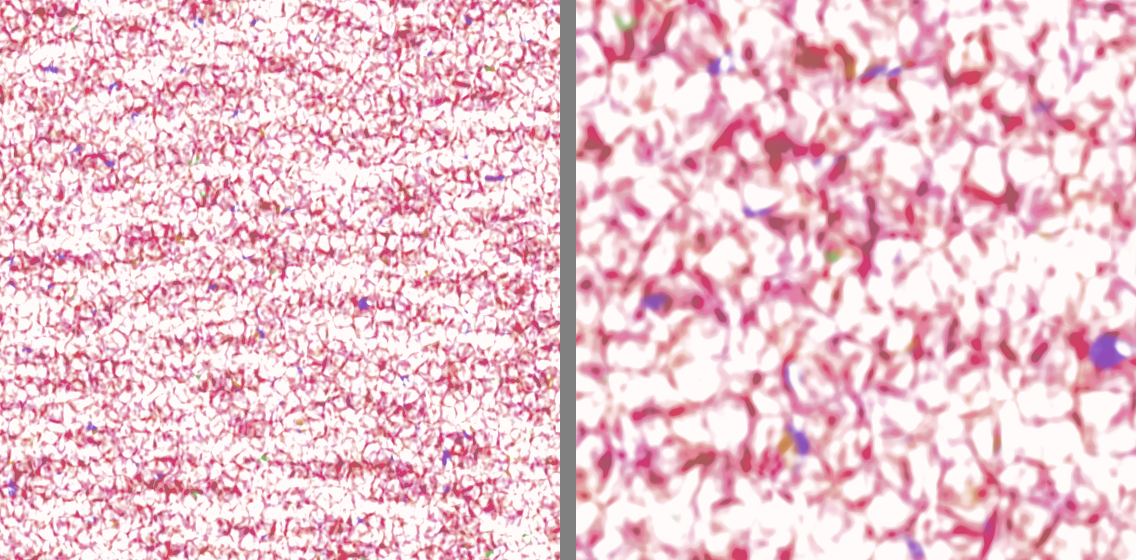
Left: the whole. Right: its middle third, enlarged.
This texture is drawn by a WebGL 1 fragment shader. Its source:

```glsl
precision highp float;
uniform vec2 u_resolution;

const vec3 WHITE = vec3(1.0, 0.985, 0.985);
const vec3 BLUSH = vec3(0.96, 0.83, 0.86);
const vec3 PINK = vec3(0.88, 0.66, 0.71);
const vec3 ROSE = vec3(0.89, 0.51, 0.64);
const vec3 MAROON = vec3(0.67, 0.33, 0.39);
const vec3 CRIMSON = vec3(0.82, 0.24, 0.41);
const vec3 OCHRE = vec3(0.80, 0.56, 0.28);
const vec3 GREEN = vec3(0.45, 0.74, 0.36);
const vec3 VIOLET = vec3(0.50, 0.32, 0.80);

vec2 hash2(vec2 cell) {
  vec3 h = fract(cell.xyx * vec3(0.1031, 0.1030, 0.0973));
  h += dot(h, h.yzx + 33.33);
  return fract((h.xx + h.yz) * h.zy);
}

float gradientDot(vec2 cell, vec2 offset) {
  float angle = 6.28318 * hash2(cell).x;
  return dot(vec2(cos(angle), sin(angle)), offset);
}

// Signed gradient noise, roughly -0.7 to 0.7
float noise(vec2 p) {
  vec2 i = floor(p), f = fract(p), e = vec2(1.0, 0.0);
  vec2 w = f * f * f * (f * (f * 6.0 - 15.0) + 10.0);
  float low = mix(gradientDot(i, f), gradientDot(i + e, f - e), w.x);
  float high = mix(gradientDot(i + e.yx, f - e.yx),
                   gradientDot(i + 1.0, f - 1.0), w.x);
  return mix(low, high, w.y);
}

// Gap between the two nearest cell points: zero on the borders
float cellGap(vec2 p) {
  vec2 i = floor(p), f = fract(p);
  float nearest = 8.0, second = 8.0;
  for (int y = -1; y <= 1; y++) {
    for (int x = -1; x <= 1; x++) {
      vec2 cell = vec2(float(x), float(y));
      float d = length(cell + hash2(i + cell + 71.0) - f);
      second = min(second, max(nearest, d));
      nearest = min(nearest, d);
    }
  }
  return second - nearest;
}

// Ink density: short strokes, lobe outlines and uneven rows
float inkDensity(vec2 p) {
  vec2 warp = vec2(noise(p * 34.0 + 11.0), noise(p * 34.0 + 57.0));
  vec2 q = p + 0.005 * warp;
  vec2 leaned = q + vec2(0.014 * noise(p * 22.0 + 200.0), 0.0);
  float strokes = noise(leaned * vec2(94.0, 70.0) + 31.0);
  float grain = noise(q * vec2(150.0, 130.0) + 90.0);
  float outline = 1.0 - smoothstep(0.0, 0.42, cellGap(q * vec2(43.0, 40.0)));
  float bands = noise(q * vec2(9.0, 27.0) + 140.0);
  float patches = noise(p * vec2(6.0, 9.0) + 610.0);
  float rows = sin(6.28318 * (19.0 * q.y + 0.9 * noise(p * 5.0 + 17.0)));
  return 0.74 * strokes + 0.32 * grain + 0.34 * (outline - 0.35)
       + 0.55 * bands + 0.14 * patches + 0.06 * rows;
}

vec3 inkRamp(float ink, vec3 darkest) {
  vec3 c = mix(WHITE, BLUSH, smoothstep(-0.14, 0.05, ink));
  c = mix(c, PINK, smoothstep(0.03, 0.19, ink));
  c = mix(c, ROSE, smoothstep(0.18, 0.31, ink));
  return mix(c, darkest, smoothstep(0.32, 0.52, ink));
}

// Sparse off-hue flecks, coloured by a slowly changing selector
vec3 addFlecks(vec3 base, vec2 p, float ink) {
  float selector = noise(p * 13.0 + 320.0);
  vec3 hue = mix(VIOLET, OCHRE, smoothstep(-0.06, 0.04, selector));
  hue = mix(hue, GREEN, smoothstep(0.22, 0.30, selector));
  float amount = smoothstep(0.34, 0.52, noise(p * vec2(27.0, 36.0) + 260.0));
  vec3 fleck = mix(WHITE, hue, smoothstep(-0.12, 0.34, ink));
  return mix(base, fleck, 0.8 * amount);
}

void main() {
  vec2 p = gl_FragCoord.xy / u_resolution;
  float ink = inkDensity(p);

  // Local hue drift between warm and cool pinks
  float drift = noise(p * 48.0 + 410.0);
  vec3 darkest = mix(MAROON, CRIMSON, smoothstep(-0.16, 0.14, drift));
  vec3 color = inkRamp(ink, darkest);
  float tint = noise(p * 34.0 + 500.0) * smoothstep(-0.1, 0.15, ink);
  color += tint * vec3(0.02, 0.05, -0.11);

  color = addFlecks(color, p, ink);
  gl_FragColor = vec4(clamp(color, 0.0, 1.0), 1.0);
}
```
